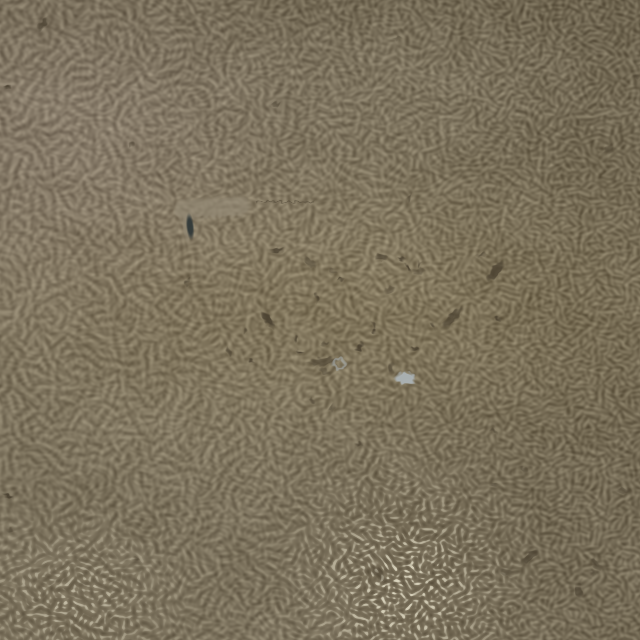
Give the GLSL for this texture, as a Shadertoy shader.

```glsl
const vec3 STONE = vec3(0.484, 0.446, 0.364);
const vec3 DIRT = vec3(0.27, 0.235, 0.175);
const vec3 PALE = vec3(0.57, 0.53, 0.45);
const vec3 CHIP = vec3(0.67, 0.70, 0.71);
const vec3 SLATE = vec3(0.19, 0.22, 0.22);

vec2 hash2(vec2 p) {
    vec3 q = fract(p.xyx * vec3(0.1031, 0.1030, 0.0973));
    q += dot(q, q.yzx + 33.33);
    return fract((q.xx + q.yz) * q.zy);
}

// Cellular noise: each cell holds a small wave of random direction and phase
float waveCells(vec2 p, float frequency) {
    vec2 cell = floor(p);
    float sum = 0.0, power = 0.0;
    for (int y = -1; y <= 1; y++)
    for (int x = -1; x <= 1; x++) {
        vec2 id = cell + vec2(x, y);
        vec2 d = p - id - hash2(id + 100.0);
        vec2 turn = 6.2832 * hash2(id + 257.0);
        float weight = exp(-3.2 * dot(d, d));
        sum += weight * cos(frequency * dot(d, vec2(cos(turn.x), sin(turn.x))) + turn.y);
        power += weight * weight;
    }
    return sum / sqrt(power + 0.02);
}

float glow(vec2 p, vec2 center, vec2 size) {
    vec2 q = (p - center) / size;
    return exp(-dot(q, q));
}

// Soft ellipse, turned by an angle
float blot(vec2 p, vec2 center, vec2 radius, float angle) {
    vec2 q = p - center;
    float c = cos(angle), s = sin(angle);
    q = vec2(c * q.x + s * q.y, c * q.y - s * q.x);
    float d = (length(q / radius) - 1.0) * min(radius.x, radius.y);
    return 1.0 - smoothstep(-0.002, 0.002, d);
}

float stroke(vec2 p, vec2 a, vec2 b, float radius, float blur) {
    vec2 ab = b - a;
    float t = clamp(dot(p - a, ab) / dot(ab, ab), 0.0, 1.0);
    return 1.0 - smoothstep(-blur, blur, length(p - a - ab * t) - radius);
}

// Scattered dirt, half of it gathered near the middle
float specks(vec2 p) {
    float cover = 0.0;
    for (int i = 0; i < 52; i++) {
        vec2 seed = vec2(float(i), 7.0);
        vec2 place = hash2(seed);
        vec2 form = hash2(seed + 61.0);
        vec2 look = hash2(seed + 139.0);
        if (i % 2 == 0) place = vec2(0.58, 0.51) + (place - 0.5) * vec2(0.42, 0.20);
        float size = mix(0.003, 0.0075, form.x * form.x);
        vec2 radius = size * vec2(1.0 + 0.9 * form.y, 0.75);
        cover = max(cover, blot(p, place, radius, 3.1416 * look.x) * mix(0.3, 0.85, look.y));
    }
    return cover;
}

void mainImage(out vec4 fragColor, in vec2 fragCoord) {
    vec2 uv = fragCoord / iResolution.xy;

    // Wormy grain, finer towards the right
    float coarse = waveCells(uv * 50.0, 8.0);
    float fine = waveCells(uv * vec2(76.0, 88.0) + 31.0, 8.0);
    vec2 share = vec2(0.75 - 0.3 * uv.x, 0.25 + 0.3 * uv.x);
    float grain = dot(share, vec2(coarse, fine)) / length(share);
    float patches = waveCells(uv * vec2(4.0, 7.0) + 11.0, 3.0);
    float mottle = waveCells(uv * 20.0 + 53.0, 4.0);

    // Broad light and tint
    float leftLight = glow(uv, vec2(0.1, 0.78), vec2(0.32, 0.25));
    float warmth = glow(uv, vec2(0.55, 0.52), vec2(0.55, 0.2));
    float shade = 0.035 * leftLight + 0.012 * warmth + 0.008 * patches + 0.01 * mottle;
    shade -= 0.035 * smoothstep(0.55, 1.0, uv.x) + 0.03 * smoothstep(0.85, 1.0, uv.y);
    vec3 color = STONE + shade + 0.004;
    color += warmth * vec3(0.008, 0.002, -0.018) + leftLight * vec3(0.006, -0.002, 0.012);
    color += grain * vec3(0.054, 0.054, 0.05);

    // Glossy reflections catch the raised grain
    float gloss = glow(uv, vec2(0.63, 0.08), vec2(0.12, 0.12));
    gloss += 0.6 * glow(uv, vec2(0.12, 0.06), vec2(0.12, 0.09));
    float glint = smoothstep(0.1, 1.3, 0.5 * coarse + 0.8 * fine);
    color += gloss * (0.32 * glint - 0.025) * vec3(0.95, 1.0, 1.0);

    // Dirt specks and streaks with ragged edges
    vec2 ragged = uv + 0.0016 * vec2(coarse, fine);
    float dirt = specks(ragged);
    dirt = max(dirt, 0.7 * blot(ragged, vec2(0.774, 0.576), vec2(0.017, 0.007), 0.9));
    dirt = max(dirt, 0.6 * blot(ragged, vec2(0.707, 0.503), vec2(0.020, 0.006), 0.8));
    dirt = max(dirt, 0.6 * blot(ragged, vec2(0.828, 0.131), vec2(0.016, 0.005), 0.7));
    dirt = max(dirt, 0.5 * blot(ragged, vec2(0.505, 0.435), vec2(0.022, 0.006), 0.1));
    dirt = max(dirt, 0.5 * stroke(ragged, vec2(0.40, 0.685), vec2(0.49, 0.684), 0.0008, 0.0015));
    color = mix(color, DIRT, dirt);

    // Pale smear, slate sliver, ring and bright chip
    float smear = stroke(ragged, vec2(0.288, 0.672), vec2(0.374, 0.678), 0.015, 0.005);
    color = mix(color, PALE + 0.012 * grain, 0.8 * smear);
    color = mix(color, PALE, 0.8 * blot(uv, vec2(0.291, 0.646), vec2(0.005, 0.02), 0.1));
    color = mix(color, SLATE, 0.95 * blot(uv, vec2(0.297, 0.646), vec2(0.005, 0.017), 0.1));
    float ring = abs(length(ragged - vec2(0.53, 0.432)) - 0.008);
    color = mix(color, CHIP, 0.55 * (1.0 - smoothstep(0.0005, 0.004, ring)));
    color = mix(color, CHIP, 0.95 * blot(ragged, vec2(0.634, 0.409), vec2(0.015, 0.009), -0.1));

    fragColor = vec4(clamp(color, 0.0, 1.0), 1.0);
}
```
